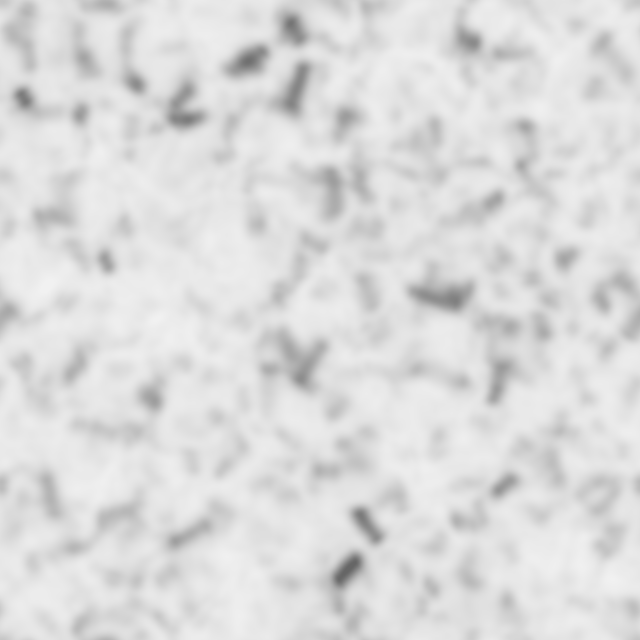
This texture is drawn by a WebGL 1 fragment shader. Its source:

```glsl
precision highp float;
// Soft grey blotches on a pale ground, like blurred fibres in paper.
// Scattered, slightly bent strokes and dots with Gaussian edges are summed
// as shade over faint cloudy noise; every lattice wraps, so the square tiles.

#define PAPER 0.918        // brightness of the bare ground
#define STROKE_CELLS 13.0  // long strokes across the canvas
#define DOT_CELLS 25.0     // small dots across the canvas
#define STROKE_SHADE 0.34  // darkness of the strongest stroke
#define DOT_SHADE 0.12     // darkness of the strongest dot
#define BEND 0.016         // how far strokes are bent
#define CLOUD 0.035        // contrast of the broad clouds
#define GRAIN 0.022        // contrast of the fine mottling

uniform vec2 u_resolution;

vec4 hash4(vec2 cell, float seed) {
  vec4 p = fract(vec4(cell.xyx, seed + cell.y) * vec4(0.1031, 0.1030, 0.0973, 0.1099)
                 + seed * 0.137);
  p += dot(p, p.wzxy + 33.33);
  return fract((p.xxyz + p.yzzw) * p.zywx);
}

float cornerSlope(vec2 cell, vec2 offset, vec2 toPoint, float cells, float seed) {
  float angle = 6.28318 * hash4(mod(cell + offset, cells), seed).x;
  return dot(vec2(cos(angle), sin(angle)), toPoint - offset);
}

// Gradient noise that repeats after a whole number of cells.
float wrapNoise(vec2 uv, float cells, float seed) {
  vec2 p = uv * cells;
  vec2 cell = floor(p);
  vec2 f = p - cell;
  vec2 s = f * f * f * (f * (f * 6.0 - 15.0) + 10.0);
  float a = cornerSlope(cell, vec2(0.0, 0.0), f, cells, seed);
  float b = cornerSlope(cell, vec2(1.0, 0.0), f, cells, seed);
  float c = cornerSlope(cell, vec2(0.0, 1.0), f, cells, seed);
  float d = cornerSlope(cell, vec2(1.0, 1.0), f, cells, seed);
  return mix(mix(a, b, s.x), mix(c, d, s.x), s.y);
}

// One Gaussian-edged capsule per cell, with random place, angle and strength.
float strokes(vec2 uv, float cells, float reach, float blur, float rarity, float seed) {
  vec2 p = uv * cells;
  vec2 cell = floor(p);
  float shade = 0.0;
  for (int y = -1; y <= 1; y++) {
    for (int x = -1; x <= 1; x++) {
      vec2 neighbour = cell + vec2(float(x), float(y));
      vec4 h = hash4(mod(neighbour, cells), seed);
      vec2 q = p - neighbour - h.xy;
      float angle = 6.28318 * h.z;
      vec2 axis = vec2(cos(angle), sin(angle));
      float halfLength = reach * fract(h.w * 17.0);
      q -= axis * clamp(dot(q, axis), -halfLength, halfLength);
      shade += pow(h.w, rarity) * exp(-0.5 * dot(q, q) / (blur * blur));
    }
  }
  return shade;
}

void main() {
  vec2 uv = gl_FragCoord.xy / u_resolution;

  // Bend the plane so that straight strokes curve.
  vec2 bent = uv + BEND * vec2(wrapNoise(uv, 11.0, 1.0), wrapNoise(uv, 11.0, 2.0));

  // Broad clouds also decide where the marks gather.
  float cloud = wrapNoise(uv, 5.0, 3.0) + 0.6 * wrapNoise(uv, 10.0, 4.0);
  float gather = clamp(0.95 + 1.1 * cloud, 0.25, 1.7);

  // Dark marks.
  float shade = STROKE_SHADE * strokes(bent, STROKE_CELLS, 0.42, 0.145, 4.0, 5.0);
  shade += DOT_SHADE * strokes(bent, DOT_CELLS, 0.3, 0.25, 2.5, 6.0);
  shade += DOT_SHADE * strokes(bent, DOT_CELLS - 4.0, 0.35, 0.22, 2.5, 7.0);
  shade *= gather;

  // Faint mottling.
  shade += CLOUD * cloud;
  shade += GRAIN * (wrapNoise(bent, 28.0, 8.0) + 0.7 * wrapNoise(bent, 47.0, 9.0));

  float grey = clamp(PAPER - shade, 0.4, 0.945);
  gl_FragColor = vec4(vec3(grey), 1.0);
}
```
